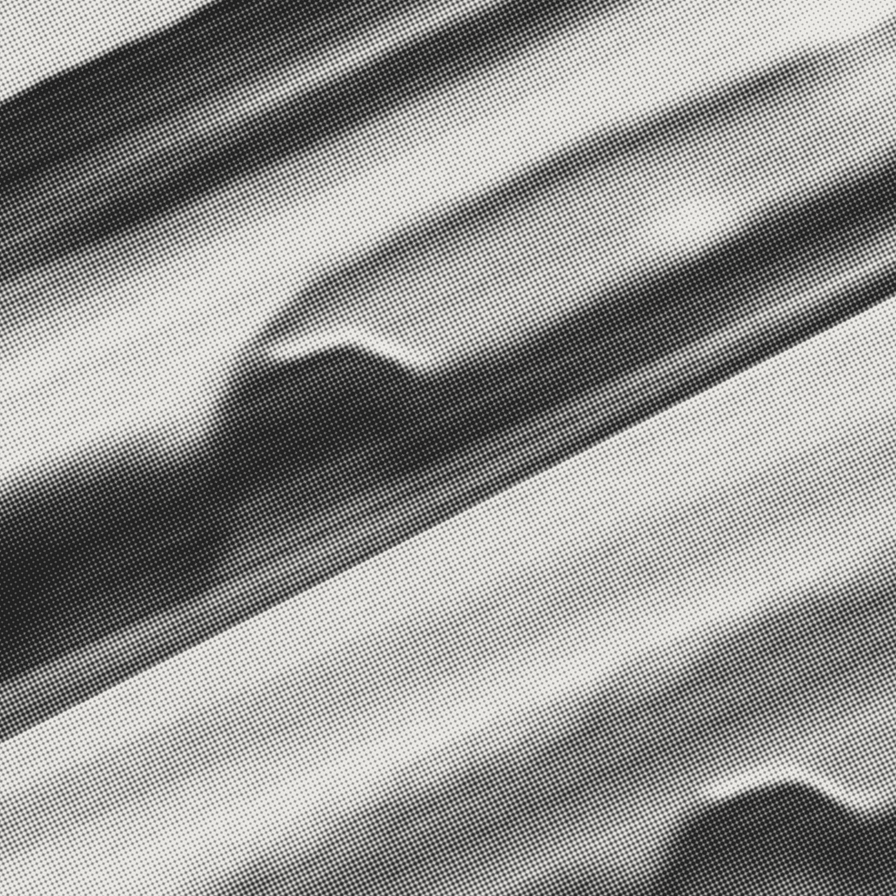
A three.js fragment shader for this texture:

```glsl
varying vec2 vUv;

float hash(vec2 p) {
  return fract(sin(dot(p, vec2(127.1, 311.7))) * 43758.5453);
}

float bell(float d, float width) {
  return exp(-d * d / (width * width));
}

// Distance to the nearest scattered point, used for mottling
float cellular(vec2 p) {
  vec2 cell = floor(p);
  float nearest = 1.0;
  for (int j = -1; j <= 1; j++) {
    for (int i = -1; i <= 1; i++) {
      vec2 id = cell + vec2(float(i), float(j));
      vec2 point = id + vec2(hash(id), hash(id + 19.7));
      nearest = min(nearest, distance(p, point));
    }
  }
  return nearest;
}

// Fine brushed lines that follow the slope
float streaks(float x, float across) {
  float sum = 0.0;
  float weight = 0.5;
  float frequency = 70.0;
  for (int i = 0; i < 4; i++) {
    sum += weight * sin(across * frequency + 0.9 * sin(x * 3.5 + float(i) * 1.9));
    frequency *= 1.8;
    weight *= 0.7;
  }
  return sum;
}

// Upper outline of a dark wave with a raised hump
float crest(float x) {
  float hump = smoothstep(0.22, 0.285, x) * (1.0 - smoothstep(0.38, 0.48, x));
  return 0.555 + 0.115 * smoothstep(0.0, 0.62, x) - 0.055 * hump
    + 0.015 * bell(x - 0.21, 0.04);
}

// Lays a dark wave and its pale lip over the tone
float addWave(float tone, float x, float across, float thickness) {
  float below = across - crest(x);
  float lip = smoothstep(0.26, 0.32, x) * (1.0 - smoothstep(0.43, 0.53, x));
  tone -= 0.25 * lip * bell(below + 0.013, 0.012);
  float soft = mix(mix(0.04, 0.024, smoothstep(0.3, 0.6, x)), 0.01, lip);
  float top = smoothstep(-soft, soft, below);
  float depth = smoothstep(thickness - 0.06, thickness + 0.05, below);
  float body = mix(0.78 + 0.11 * smoothstep(0.02, 0.08, below), 0.56, depth);
  return mix(tone, body, top);
}

float inkTone(vec2 p) {
  float x = p.x;
  float across = p.y + 0.5 * x;
  float mottle = cellular(vec2(x * 14.0, across * 24.0)) - 0.5;
  float brushed = streaks(x, across - 0.05 * x);
  float a = across + 0.006 * mottle + 0.002 * sin(x * 31.0);

  // Upper left bands
  float start = smoothstep(0.105, 0.125, a - 0.03 * x);
  float tone = mix(0.13, 0.6 + 0.08 * brushed, start);
  tone += 0.32 * start * bell(a - 0.135 - 0.06 * x, 0.042);
  tone += 0.22 * bell(x, 0.14) * bell(a - 0.21, 0.05);
  tone -= 0.2 * bell(a - 0.26, 0.022) * smoothstep(0.15, 0.34, x);
  tone += 0.27 * bell(a - 0.31 - 0.03 * x, 0.032) * smoothstep(0.0, 0.15, x);
  tone = mix(tone, 0.08, smoothstep(0.3, 0.44, a + 0.03 * x));

  // Grey ribbon and the veil beneath it
  float ribbon = 0.497 + 0.03 * smoothstep(0.6, 1.0, x)
    + 0.05 * (1.0 - smoothstep(0.24, 0.36, x));
  float reach = smoothstep(0.2, 0.31, x);
  float under = a - ribbon;
  tone += reach * 0.2 * smoothstep(-0.025, 0.02, under);
  tone += reach * 0.34 * bell(under, under < 0.0 ? 0.02 : 0.035);
  tone -= 0.25 * bell(length((p - vec2(0.77, 0.245)) * vec2(1.0, 1.4)), 0.055);
  tone -= 0.3 * bell(length(p - vec2(0.97, 0.05)), 0.07);

  // Central wave, its brushed underside and straight lower edge
  float thickness = mix(0.19, 0.085, smoothstep(0.0, 0.6, x))
    + 0.035 * bell(x - 0.36, 0.14);
  tone = addWave(tone, x, a, thickness);
  tone += 0.15 * bell(length((p - vec2(0.0, 0.68)) * vec2(1.0, 0.7)), 0.06);
  tone -= 0.35 * bell(a - 0.775, 0.02) * smoothstep(0.55, 0.95, x);
  tone += 0.25 * bell(across - 0.818, 0.012) * smoothstep(0.3, 0.75, x);
  tone += 0.12 * brushed * bell(a - 0.775, 0.05);

  // Pale lower field with faint grey bands
  float field = 0.12 + 0.18 * bell(a - 0.935 - 0.08 * x, 0.05);
  field -= 0.06 * bell(a - 1.0 - 0.08 * x, 0.04);
  field += 0.42 * smoothstep(1.06, 1.16, a + 0.02 * mottle);
  field -= 0.2 * smoothstep(1.2, 1.29, a);
  field = addWave(field, x - 0.495, a - 0.738, 0.09);
  tone = mix(tone, field, smoothstep(0.826, 0.832, across + 0.002 * mottle));

  return tone + 0.04 * brushed + 0.04 * mottle;
}

void main() {
  vec2 p = vec2(vUv.x, 1.0 - vUv.y);
  // Screen rows run along the slope of the bands
  vec2 grid = 180.0 * mat2(0.8944, -0.4472, 0.4472, 0.8944) * vUv;
  float tone = inkTone(p) + 0.07 * (hash(floor(grid)) - 0.5);
  tone = clamp(0.46 + 1.35 * (tone - 0.44), -0.2, 1.2);

  // Halftone: dark dots on paper, pale dots in ink
  vec2 wave = cos(6.28318 * grid);
  float screen = 0.5 + 0.25 * (wave.x + wave.y);
  float ink = smoothstep(-0.74, 0.74, tone - screen);

  gl_FragColor = vec4(mix(vec3(0.93, 0.925, 0.91), vec3(0.12), ink), 1.0);
}
```
